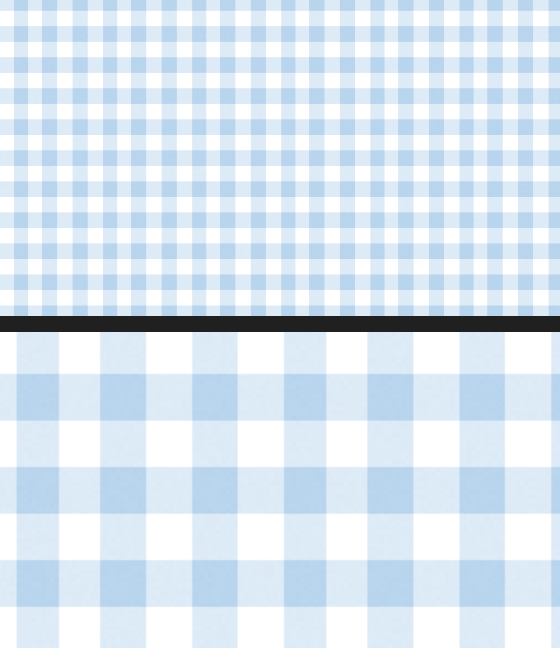
Top, the full canvas; bottom, a detail of the centre.
Reproduce this pattern procedurally as a WebGL 2 fragment shader.

```glsl
#version 300 es
precision highp float;

uniform vec2 u_resolution;
out vec4 fragColor;

// Lengths are fractions of the canvas height
#define ROW_PERIOD 0.0982
#define ROW_CENTRE 0.0086
#define ROW_WIDTH 0.0493
#define GROUP_PERIOD 0.28194
#define GROUP_START 0.0444
#define COLUMN_STARTS vec3(0.0, 0.088, 0.1852)
#define COLUMN_WIDTHS vec3(0.0447, 0.0486, 0.0479)
#define EDGE_SOFTNESS 0.0023
#define THREAD_COUNT 216.0
#define THREAD_STRENGTH 0.008

const vec3 WHITE = vec3(1.0);
const vec3 PALE_BLUE = vec3(0.868, 0.922, 0.968);
const vec3 DEEP_BLUE = vec3(0.726, 0.836, 0.934);

float hash(vec2 p) {
    p = fract(p * vec2(0.1031, 0.1137));
    p += dot(p, p.yx + 33.33);
    return fract((p.x + p.y) * p.x * 17.0);
}

// Coverage of a soft-edged band repeated along one axis
float band(float x, float centre, float width, float period, float edge) {
    float offset = mod(x - centre + 0.5 * period, period) - 0.5 * period;
    float dist = abs(offset) - 0.5 * width;
    return 1.0 - smoothstep(-0.5 * edge, 0.5 * edge, dist);
}

// Three slightly uneven columns make one repeating group
float columns(float x, float edge) {
    float cover = 0.0;
    for (int i = 0; i < 3; i++) {
        float width = COLUMN_WIDTHS[i];
        float centre = GROUP_START + COLUMN_STARTS[i] + 0.5 * width;
        cover = max(cover, band(x, centre, width, GROUP_PERIOD, edge));
    }
    return cover;
}

void main() {
    vec2 p = gl_FragCoord.xy / u_resolution.y;
    float edge = max(EDGE_SOFTNESS, 1.0 / u_resolution.y);

    float across = band(p.y, ROW_CENTRE, ROW_WIDTH, ROW_PERIOD, edge);
    float down = columns(p.x, edge);

    // Single bands are pale, crossings are deep
    vec3 color = mix(WHITE, PALE_BLUE, max(across, down));
    color = mix(color, DEEP_BLUE, across * down);

    // Faint thread grain on the dyed cloth only
    float grain = hash(floor(p * THREAD_COUNT)) - 0.5;
    color += grain * THREAD_STRENGTH * max(across, down);

    fragColor = vec4(clamp(color, 0.0, 1.0), 1.0);
}
```
